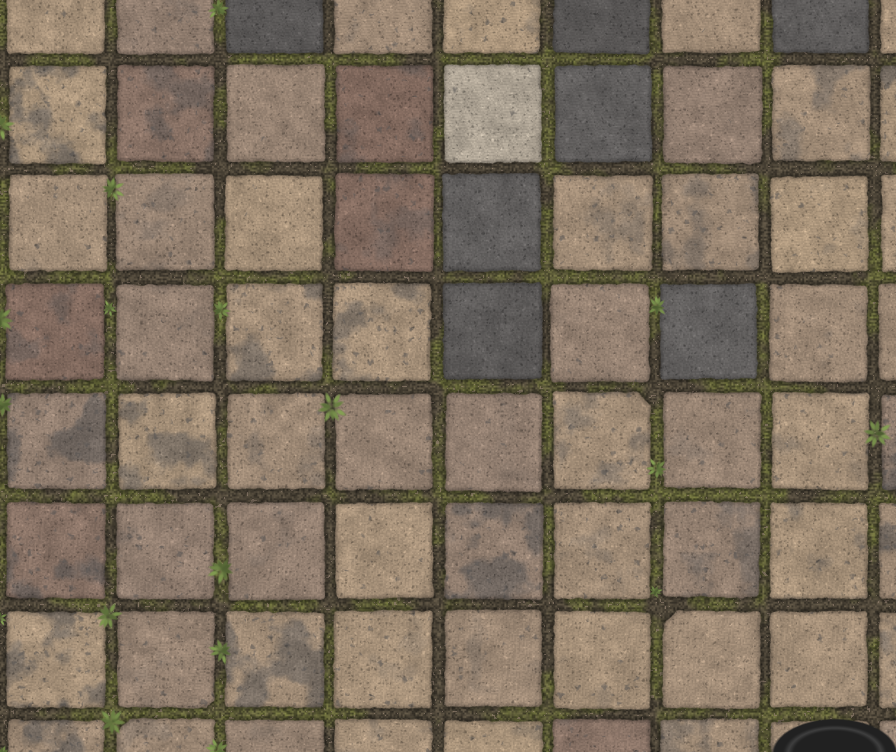
This texture is drawn by a Shadertoy shader. Its source:

```glsl
// Weathered square clay pavers in a straight grid with mossy, weedy joints.
// Each paver is a jittered rounded box with a hashed clay colour, stains, pits
// and chips; leaf clumps are scattered along the vertical joints.

const float ROWS = 6.9;                       // pavers per canvas height
const vec2 GRID_SHIFT = vec2(-0.02, 0.647);   // where the first joints fall
const vec2 HALF_SIZE = vec2(0.455, 0.449);    // paver half extent in its cell

const vec3 TAN = vec3(0.665, 0.58, 0.48);
const vec3 TAUPE = vec3(0.565, 0.49, 0.435);
const vec3 RUSSET = vec3(0.50, 0.405, 0.36);
const vec3 SLATE = vec3(0.35, 0.34, 0.335);
const vec3 ORANGE = vec3(0.66, 0.46, 0.33);
const vec3 PALE = vec3(0.68, 0.64, 0.58);
const vec3 SOIL = vec3(0.29, 0.26, 0.21);
const vec3 MOSS = vec3(0.37, 0.38, 0.20);
const vec3 LEAF = vec3(0.46, 0.55, 0.29);

float hash(vec2 p) {
    return fract(sin(dot(p, vec2(127.1, 311.7))) * 43758.5);
}

vec2 hash2(vec2 p) {
    return vec2(hash(p), hash(p + 37.3));
}

float noise(vec2 p) {
    vec2 i = floor(p), f = fract(p);
    f = f * f * (3.0 - 2.0 * f);
    return mix(mix(hash(i), hash(i + vec2(1, 0)), f.x),
               mix(hash(i + vec2(0, 1)), hash(i + vec2(1, 1)), f.x), f.y);
}

float fbm(vec2 p) {
    float sum = 0.0, amp = 0.5;
    for (int i = 0; i < 4; i++) {
        sum += amp * noise(p);
        p = p * 2.03 + 17.1;
        amp *= 0.5;
    }
    return sum / 0.9375;
}

float fill(float d, float soft) {
    return 1.0 - smoothstep(-soft, soft, d);
}

float roundBox(vec2 p, vec2 b, float r) {
    vec2 q = abs(p) - b + r;
    return length(max(q, 0.0)) + min(max(q.x, q.y), 0.0) - r;
}

// Irregular dots, one candidate per cell of a finer grid
float pits(vec2 p, float scale, float density, float soft) {
    vec2 g = p * scale + 0.5 * vec2(noise(p * 40.0), noise(p * 40.0 + 9.0));
    vec2 id = floor(g), centre = 0.3 + 0.4 * hash2(id);
    float radius = mix(0.08, 0.3, hash(id + 5.7));
    return step(hash(id + 2.1), density) * fill(length(fract(g) - centre) - radius, soft * scale + 0.06);
}

// Signed distance to the paver in cell id; some lose a corner
float paverShape(vec2 local, vec2 id, vec2 p) {
    vec2 jitter = (hash2(id) - 0.5) * 0.025;
    jitter.x += (hash(vec2(id.y, 8.0)) - 0.5) * 0.03;
    vec2 size = HALF_SIZE - 0.014 * hash2(id + 4.0);
    float angle = (hash(id + 6.0) - 0.5) * 0.025;
    vec2 q = local - jitter + angle * vec2(-local.y, local.x);
    float d = roundBox(q, size, 0.035);
    vec2 corner = sign(hash2(id + 11.0) - 0.5);
    float cut = dot(q * corner, vec2(0.707)) - mix(0.51, 0.58, hash(id + 3.0));
    if (hash(id + 21.0) > 0.86) d = max(d, cut);
    return d + (fbm(p * 14.0) - 0.5) * 0.03;
}

vec3 clayColor(vec2 id) {
    float kind = hash(id + 51.0) * mix(0.84, 1.0, id.y / 7.0);
    float tone = hash(id + 71.0);
    vec3 c = mix(TAN, TAUPE, tone * 0.55);
    if (kind > 0.52) c = mix(TAUPE, TAN, tone * 0.25);
    if (kind > 0.74) c = mix(RUSSET, TAUPE, tone * 0.5);
    if (kind > 0.87) c = SLATE + 0.05 * tone;
    if (kind > 0.965) c = ORANGE;
    return id == vec2(4, 6) ? PALE : c;       // one replacement paver
}

vec3 paverSurface(vec2 p, vec2 id, float d, float soft) {
    vec2 s = p + id * 3.7;
    vec3 c = clayColor(id);
    float wear = hash(id + 91.0);
    float stain = smoothstep(0.55, 0.75, fbm(s * 3.5) + 0.22 * (wear - 0.6));
    c = mix(c, SLATE, stain * 0.6 * wear);
    c *= 0.86 + 0.28 * fbm(s * 7.0);
    c *= 0.91 + 0.18 * noise(s * 75.0);
    c = mix(c, SLATE * 0.95, 0.55 * pits(s, 13.0, 0.28 * wear, soft));
    c = mix(c, c * 0.72, pits(s, 29.0, 0.22, soft));
    c = mix(c, c * 1.17, pits(s + 5.0, 24.0, 0.12, soft));
    return c * mix(1.0, 0.8, smoothstep(-0.045, 0.0, d));
}

vec3 jointColor(vec2 p, float d) {
    float growth = smoothstep(0.42, 0.62, fbm(p * 2.6 + 4.0));
    vec3 c = mix(SOIL, MOSS, growth * (0.4 + 0.6 * noise(p * 28.0)));
    c *= 0.65 + 0.7 * noise(p * 60.0);
    c = mix(c, TAUPE, 0.6 * step(0.9, noise(p * 48.0 + 8.0)));
    return c * mix(0.72, 1.05, smoothstep(0.0, 0.05, d));
}

// Rosette of pointed leaves; returns coverage and shade
vec2 leafClump(vec2 p, float seed, float soft) {
    vec2 result = vec2(0.0, 1.0);
    for (int i = 0; i < 9; i++) {
        float k = float(i), r = hash(vec2(k, seed));
        float a = k * 2.4 + seed * 6.3;
        vec2 dir = vec2(cos(a), sin(a));
        vec2 q = vec2(dot(p, dir) - mix(0.03, 0.09, r), dot(p, vec2(-dir.y, dir.x)));
        float width = 0.017 * (1.0 - 6.0 * q.x);
        float cover = fill((length(q / vec2(0.04, max(width, 0.006))) - 1.0) * 0.015, soft);
        result = mix(result, vec2(1.0, 0.65 + 0.5 * r), cover);
    }
    return result;
}

void mainImage(out vec4 fragColor, in vec2 fragCoord) {
    float soft = ROWS / iResolution.y;
    vec2 p = fragCoord * soft + GRID_SHIFT;
    vec2 id = floor(p);

    // Joints and pavers
    float d = paverShape(fract(p) - 0.5, id, p);
    vec3 color = mix(jointColor(p, d), paverSurface(p, id, d, soft), fill(d, soft));

    // Weeds, denser along the left joints
    float column = round(p.x);
    float chance = mix(0.5, 0.13, smoothstep(2.0, 5.0, column));
    for (int j = -1; j <= 1; j++) {
        vec2 site = vec2(column, id.y + float(j));
        vec2 offset = vec2(0.06 * (hash(site + 13.0) - 0.5), hash(site + 17.0));
        float size = mix(0.55, 1.15, hash(site + 19.0));
        vec2 clump = leafClump((p - site - offset) / size, hash(site + 23.0), soft);
        color = mix(color, LEAF * clump.y, clump.x * step(hash(site + 29.0), chance));
    }

    // Dark rounded object at the lower right edge
    vec2 q = (p - GRID_SHIFT - vec2(7.66, -0.02)) / vec2(0.57, 0.32);
    vec3 rubber = vec3(0.13) + 0.12 * fill(abs(length(q) - 0.75) - 0.04, 0.06);
    color = mix(color, rubber, fill((length(q) - 1.0) * 0.32, soft));

    fragColor = vec4(color, 1.0);
}
```
